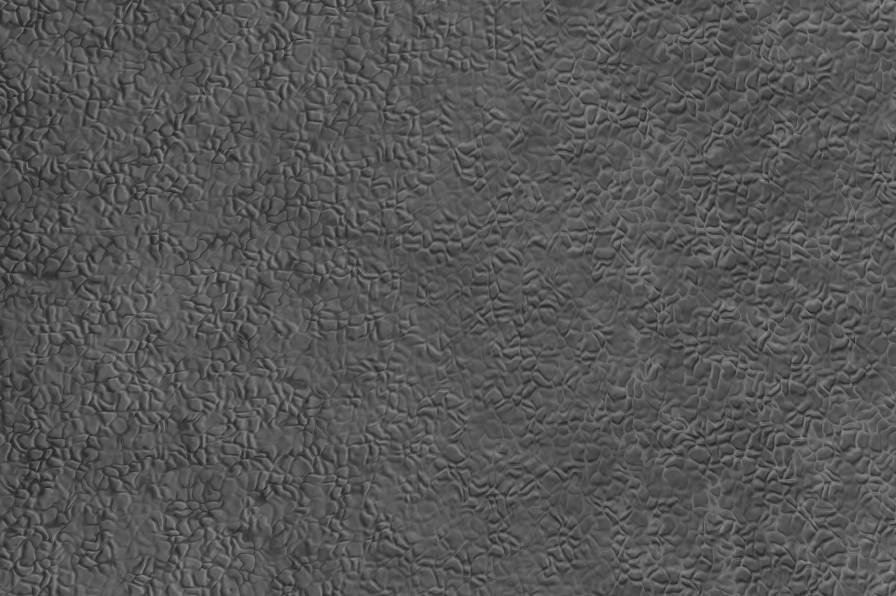
A WebGL 1 fragment shader for this texture:

```glsl
precision highp float;
// Dark grey pebbled leather: dark creases on the left fading to pale ridges on the right.
uniform vec2 u_resolution;

const float PEBBLES_PER_HEIGHT = 48.0;
const float BASE_GREY = 0.338;

float hash(vec2 p) {
  vec3 q = fract(vec3(p.xyx) * 0.1031);
  q += dot(q, q.yzx + 33.33);
  return fract((q.x + q.y) * q.z);
}

vec2 hash2(vec2 p) {
  return vec2(hash(p), hash(p + 57.3));
}

// Smooth value noise in 0..1
float noise(vec2 p) {
  vec2 cell = floor(p);
  vec2 f = fract(p);
  f = f * f * (3.0 - 2.0 * f);
  float low = mix(hash(cell), hash(cell + vec2(1.0, 0.0)), f.x);
  float high = mix(hash(cell + vec2(0.0, 1.0)), hash(cell + 1.0), f.x);
  return mix(low, high, f.y);
}

float fbm(vec2 p) {
  float sum = 0.0;
  float weight = 0.5;
  for (int i = 0; i < 4; i++) {
    sum += weight * noise(p);
    p = p * 2.03 + 17.1;
    weight *= 0.5;
  }
  return sum / 0.9375;
}

// Gap between the two nearest pebble centres: zero along the creases
float creaseDistance(vec2 p) {
  vec2 cell = floor(p);
  float nearest = 8.0;
  float second = 8.0;
  for (int y = -1; y <= 1; y++) {
    for (int x = -1; x <= 1; x++) {
      vec2 id = cell + vec2(float(x), float(y));
      float d = length(id + 0.1 + 0.8 * hash2(id) - p);
      second = min(second, max(nearest, d));
      nearest = min(nearest, d);
    }
  }
  return second - nearest;
}

// Bends the pebble grid so outlines become wormy and uneven
vec2 warp(vec2 p) {
  vec2 bend = vec2(noise(p * 0.9 + 3.7), noise(p * 0.9 + 41.2)) - 0.5;
  vec2 ripple = vec2(noise(p * 2.3 + 9.1), noise(p * 2.3 + 73.5)) - 0.5;
  return p + 1.1 * bend + 0.35 * ripple;
}

// Rounded pebble height, with some creases filled in
float pebbleHeight(vec2 p) {
  float dome = smoothstep(0.0, 0.5, creaseDistance(warp(p)));
  float depth = mix(0.35, 1.0, smoothstep(0.25, 0.7, noise(p * 0.7 + 21.0)));
  return dome * depth + 0.45 * noise(p * 1.6 + 5.0);
}

// Thin broken crease lines
float creaseLine(vec2 p) {
  float line = 1.0 - smoothstep(0.02, 0.3, creaseDistance(warp(p)));
  return line * smoothstep(0.3, 0.72, noise(p * 0.8 + 63.0));
}

void main() {
  vec2 uv = gl_FragCoord.xy / u_resolution;
  vec2 p = gl_FragCoord.xy / u_resolution.y;
  vec2 grain = p * PEBBLES_PER_HEIGHT;

  // Irregular transition between the two lighting zones
  float side = smoothstep(0.3, 0.8, uv.x + 0.35 * (fbm(p * 3.0) - 0.5));

  // Side light swings from the right towards the top
  vec2 light = 0.15 * normalize(mix(vec2(0.9, 0.45), vec2(-0.3, 1.0), side));
  float relief = pebbleHeight(grain - light) - pebbleHeight(grain + light);
  float crease = creaseLine(grain);

  float tone = BASE_GREY + 0.13 * relief;
  tone += mix(-0.115, 0.11, side) * (crease - 0.16);

  // Broad sheen, mottling and fine surface grain
  tone += 0.05 * (fbm(p * 4.0 + 8.0) - 0.5);
  tone += 0.06 * (fbm(grain * 0.35 + 31.0) - 0.5);
  tone += 0.05 * (noise(grain * 3.1) - 0.5);
  tone -= 0.025 * (1.0 - smoothstep(0.0, 0.2, uv.x));
  tone += 0.018 * smoothstep(0.75, 1.0, uv.x);

  gl_FragColor = vec4(vec3(clamp(tone, 0.17, 0.56)), 1.0);
}
```
